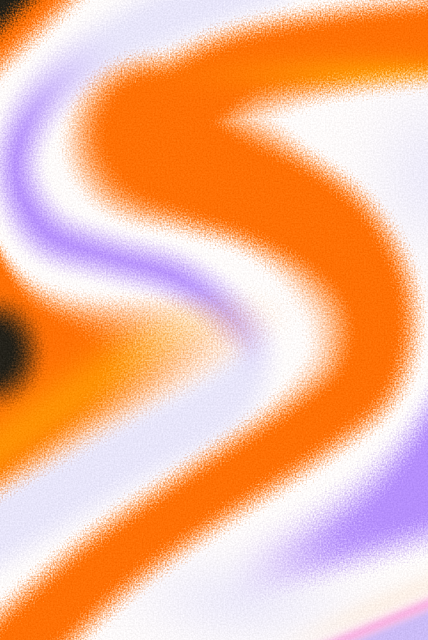
Give the GLSL for this background, as a WebGL 2 fragment shader.

```glsl
#version 300 es
precision highp float;

uniform vec2 u_resolution;
out vec4 fragColor;

const int N = 14;

vec2 hashGradient(vec2 cell) {
  vec3 h = fract(cell.xyx * vec3(0.1031, 0.1030, 0.0973));
  h += dot(h, h.yzx + 33.33);
  float angle = 6.2832 * fract((h.x + h.y) * h.z);
  return vec2(cos(angle), sin(angle));
}

float gradientNoise(vec2 p) {
  vec2 i = floor(p), f = fract(p), e = vec2(0, 1);
  vec2 u = f * f * (3.0 - 2.0 * f);
  float low = mix(dot(hashGradient(i), f), dot(hashGradient(i + e.yx), f - e.yx), u.x);
  float high = mix(dot(hashGradient(i + e), f - e), dot(hashGradient(i + 1.0), f - 1.0), u.x);
  return mix(low, high, u.y);
}

float smoothMax(float a, float b, float k) {
  float h = max(1.0 - abs(a - b) / k, 0.0);
  return max(a, b) + h * h * k * 0.25;
}

float cover(float d, float softness) {
  return 1.0 - smoothstep(-softness, softness, d);
}

float glow(vec2 p, vec2 center, vec2 size) {
  vec2 q = (p - center) / size;
  return exp(-dot(q, q));
}

vec3 spline(vec3 a, vec3 b, vec3 c, vec3 d, float t) {
  return b + 0.5 * t * (c - a + t * (2.0 * a - 5.0 * b + 4.0 * c - d + t * (3.0 * (b - c) + d - a)));
}

// Distance to a tapered curve (xy = position, z = half width), and place along it
vec2 ribbon(vec2 p, vec3 path[N]) {
  vec2 best = vec2(100.0, 0.0);
  vec3 from = path[0];
  for (int i = 0; i < N - 1; i++) {
    for (int j = 1; j <= 5; j++) {
      float t = float(j) / 5.0;
      vec3 to = spline(path[max(i - 1, 0)], path[i], path[i + 1], path[min(i + 2, N - 1)], t);
      vec2 along = to.xy - from.xy;
      float h = clamp(dot(p - from.xy, along) / dot(along, along), 0.0, 1.0);
      float d = length(p - from.xy - along * h) - mix(from.z, to.z, h);
      if (d < best.x) best = vec2(d, float(i) + t + (h - 1.0) / 5.0);
      from = to;
    }
  }
  return best;
}

void main() {
  // Canvas spans 5.12 by 7.68 units, y pointing down
  vec2 uv = gl_FragCoord.xy / u_resolution;
  vec2 p = vec2(uv.x, 1.0 - uv.y) * vec2(5.12, 7.68);
  float grain = gradientNoise(p * 47.0 + 7.3) + 0.6 * gradientNoise(p * 61.0 + 91.7);
  float rough = grain * 0.13;

  vec3 orange = vec3(1.0, 0.44, 0.02);
  vec3 amber = vec3(1.0, 0.58, 0.02);
  vec3 violet = vec3(0.71, 0.56, 0.99);
  vec3 lavender = vec3(0.91, 0.90, 0.98);
  vec3 dark = vec3(0.14, 0.13, 0.10);

  // Pale ground with faint lavender pools
  float pools = glow(p, vec2(5.2, 2.1), vec2(0.7, 0.9)) + glow(p, vec2(2.9, 7.2), vec2(1.1, 0.5));
  vec3 color = mix(vec3(0.995, 0.983, 0.98), lavender, 0.7 * min(pools, 1.0));

  // Thin violet ribbon fading to lavender at both ends
  vec2 thin = ribbon(p, vec3[N](
    vec3(3.2, -0.25, 0.3), vec3(2.1, 0.15, 0.32), vec3(1.2, 0.62, 0.27), vec3(0.55, 1.15, 0.2),
    vec3(0.22, 1.75, 0.17), vec3(0.24, 2.3, 0.18), vec3(0.6, 2.82, 0.2), vec3(1.3, 3.08, 0.17),
    vec3(2.1, 3.32, 0.17), vec3(2.75, 3.78, 0.17), vec3(3.0, 4.25, 0.2), vec3(2.6, 4.85, 0.35),
    vec3(1.4, 5.5, 0.38), vec3(-0.3, 6.5, 0.4)));
  float strength = smoothstep(1.6, 4.2, thin.y) * (1.0 - smoothstep(7.8, 10.6, thin.y));
  color = mix(color, mix(lavender, violet, strength), cover(thin.x + rough * 0.5, 0.24));

  // Violet wedge on the right
  float dx = 5.12 - p.x;
  float wedgeTop = (4.9 + 2.15 * (1.0 - exp(-dx / 1.3)) - p.y) * 0.7;
  float wedge = smoothMax(wedgeTop, p.y - 6.43 - 0.3 * dx, 0.35);
  color = mix(color, violet, cover(wedge + rough, 0.3) * smoothstep(2.6, 4.2, p.x));

  // Lower right corner: cream haze, pink rim, lavender
  float corner = (p.y - 7.25 - 0.42 * dx) * 0.92;
  color = mix(color, vec3(0.99, 0.93, 0.88), 0.7 * exp(-pow((corner + 0.2) / 0.16, 2.0)) * smoothstep(3.0, 4.6, p.x));
  color = mix(color, vec3(0.80, 0.74, 0.97), smoothstep(-0.08, 0.14, corner + rough * 0.3));
  color = mix(color, vec3(0.98, 0.68, 0.88), 0.85 * exp(-pow(corner / 0.08, 2.0)));

  // Broad orange ribbon, softer inside its bends
  float band = ribbon(p, vec3[N](
    vec3(5.6, 0.43, 0.45), vec3(4.2, 0.58, 0.45), vec3(3.0, 0.82, 0.46), vec3(2.2, 1.28, 0.58),
    vec3(1.8, 1.65, 0.83), vec3(2.35, 1.98, 0.72), vec3(3.15, 2.33, 0.62), vec3(3.95, 2.85, 0.58),
    vec3(4.42, 3.6, 0.5), vec3(4.36, 4.45, 0.44), vec3(3.75, 5.08, 0.38), vec3(2.3, 6.05, 0.36),
    vec3(1.2, 6.85, 0.38), vec3(0.0, 7.95, 0.42))).x;
  float softness = 0.2 + 0.15 * glow(p, vec2(1.2, 1.9), vec2(0.9))
    + 0.2 * glow(p, vec2(3.7, 3.9), vec2(0.7)) + 0.12 * glow(p, vec2(3.1, 1.4), vec2(0.5));
  vec3 bandColor = mix(orange, amber, glow(p, vec2(4.6, 0.9), vec2(1.5, 0.22)));
  color = mix(color, bandColor, cover(band + rough, softness));

  // Orange mound on the left with an amber flank and a dark core
  float moundTop = 3.82 - 0.8 * exp(-p.x / 0.45) - p.y;
  float mound = smoothMax(moundTop, (p.y - 5.82 + 0.66 * p.x) * 0.83, 1.2);
  vec3 moundColor = mix(orange, amber, 0.9 * exp(-pow((p.y - 5.35 + 0.66 * p.x) / 0.4, 2.0)));
  moundColor = mix(moundColor, dark, cover(length((p - vec2(-0.1, 4.22)) / vec2(0.55, 0.6)) - 0.85 + rough, 0.45));
  color = mix(color, moundColor, cover(mound + rough, 0.2 + 0.08 * p.x));

  // Top left corner
  float diagonal = (p.x + 1.05 * p.y) * 0.7;
  vec3 cornerColor = mix(orange, dark, cover(diagonal - 0.25 + rough, 0.17));
  color = mix(color, cornerColor, cover(diagonal - 0.58 + rough, 0.2));

  fragColor = vec4(clamp(color + grain * 0.05, 0.0, 1.0), 1.0);
}
```
